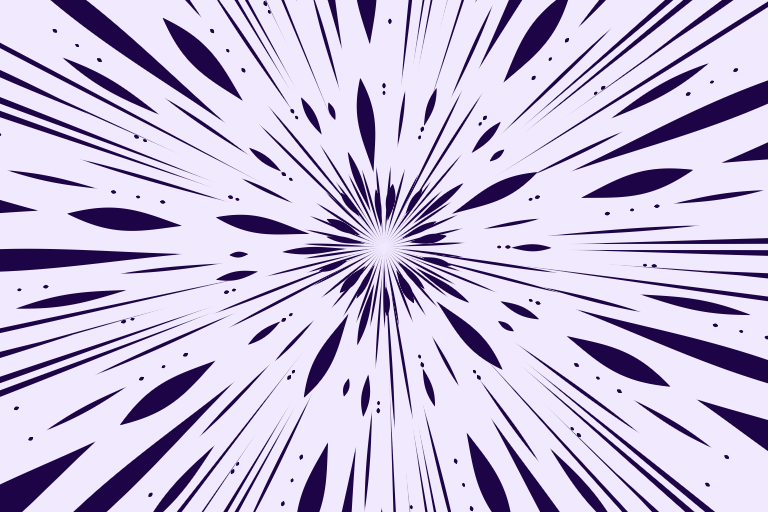
This background is drawn by a Shadertoy shader. Its source:

```glsl
const vec3 PAPER = vec3(0.947, 0.918, 0.995);
const vec3 INK = vec3(0.11, 0.015, 0.28);
const vec2 FOCUS = vec2(0.5, 0.5176);   // burst centre, share of the canvas
const float PI = 3.14159265;

const float OUTER_FOLD = 9.0;
const float INNER_FOLD = 5.0;
const float RAY_FOLD = 35.0;
const vec4 CORE_RAY = vec4(3.0, 0.0, 0.16, 0.024);
const float SPECK_LENGTH = 0.006;
const float SPECK_WIDTH = 0.0035;

// Petal families: angle in degrees, start radius, end radius, half angle
const vec4 OUTER[12] = vec4[12](
    vec4(14.0, 0.396, 0.623, 0.042),
    vec4(14.0, 0.678, 1.34, 0.048),
    vec4(22.0, 0.391, 1.02, 0.030),
    vec4(29.5, 0.508, 0.73, 0.017),
    vec4(8.5, 0.570, 0.752, 0.008),
    vec4(3.9, 0.314, 0.62, 0.007),
    vec4(25.8, 0.315, 0.52, 0.008),
    vec4(35.7, 0.613, 1.05, 0.008),
    vec4(32.3, 0.25, 1.20, 0.006),
    vec4(-0.9, 0.35, 1.25, 0.0075),
    vec4(0.9, 0.35, 1.25, 0.0075),
    vec4(35.6, 0.43, 1.15, 0.003));

const vec4 INNER[12] = vec4[12](
    vec4(26.0, 0.146, 0.334, 0.066),
    vec4(71.7, 0.248, 0.328, 0.024),
    vec4(47.0, 0.250, 0.335, 0.028),
    vec4(39.0, 0.265, 0.303, 0.020),
    vec4(10.3, 0.195, 0.31, 0.013),
    vec4(38.8, 0.070, 0.20, 0.050),
    vec4(10.0, 0.050, 0.125, 0.100),
    vec4(26.0, 0.035, 0.115, 0.075),
    vec4(56.7, 0.075, 0.137, 0.060),
    vec4(57.4, 0.030, 0.36, 0.012),
    vec4(63.5, 0.030, 0.345, 0.013),
    vec4(50.0, 0.030, 0.24, 0.014));

// Coverage of a tapered petal repeated around the centre
float petal(vec2 polar, float fold, vec4 shape, float pixel) {
    float sector = 2.0 * PI / fold;
    float offset = mod(polar.y - radians(shape.x) + 0.5 * sector, sector) - 0.5 * sector;
    float t = clamp((polar.x - shape.y) / (shape.z - shape.y), 0.0, 1.0);
    float halfWidth = shape.w * sin(PI * t) * polar.x;
    float edge = (halfWidth - abs(offset) * polar.x) / pixel;
    return clamp(edge + 0.5, 0.0, 1.0) * clamp(2.0 * halfWidth / pixel, 0.0, 1.0);
}

// A radial row of small drops
float specks(vec2 polar, float fold, int count, float angle, float first, float gap, float pixel) {
    float ink = 0.0;
    for (int i = 0; i < count; i++) {
        float r = first + gap * float(i);
        float size = 1.0 - 0.2 * float(i % 2);
        vec4 drop = vec4(angle, r - size * SPECK_LENGTH, r + size * SPECK_LENGTH,
                         size * SPECK_WIDTH / r);
        ink = max(ink, petal(polar, fold, drop, pixel));
    }
    return ink;
}

void mainImage(out vec4 fragColor, in vec2 fragCoord) {
    float pixel = 1.0 / iResolution.y;
    vec2 p = (fragCoord - FOCUS * iResolution.xy) * pixel;
    vec2 polar = vec2(length(p), atan(p.y, p.x + 1e-6));

    // Petals and streaks
    float ink = petal(polar, RAY_FOLD, CORE_RAY, pixel);
    for (int i = 0; i < 12; i++) {
        ink = max(ink, petal(polar, OUTER_FOLD, OUTER[i], pixel));
        ink = max(ink, petal(polar, INNER_FOLD, INNER[i], pixel));
    }

    // Outer specks
    ink = max(ink, specks(polar, OUTER_FOLD, 3, 26.7, 0.665, 0.052, pixel));
    ink = max(ink, specks(polar, OUTER_FOLD, 3, 8.5, 0.441, 0.049, pixel));
    ink = max(ink, specks(polar, OUTER_FOLD, 1, 8.5, 0.785, 0.0, pixel));
    ink = max(ink, specks(polar, OUTER_FOLD, 1, 3.7, 0.784, 0.0, pixel));
    ink = max(ink, specks(polar, OUTER_FOLD, 2, 36.0, 0.529, -0.018, pixel));

    // Inner specks
    ink = max(ink, specks(polar, INNER_FOLD, 2, 52.0, 0.320, -0.015, pixel));
    ink = max(ink, specks(polar, INNER_FOLD, 2, 18.0, 0.315, -0.014, pixel));
    ink = max(ink, specks(polar, INNER_FOLD, 2, 0.0, 0.242, -0.017, pixel));

    fragColor = vec4(mix(PAPER, INK, ink), 1.0);
}
```
